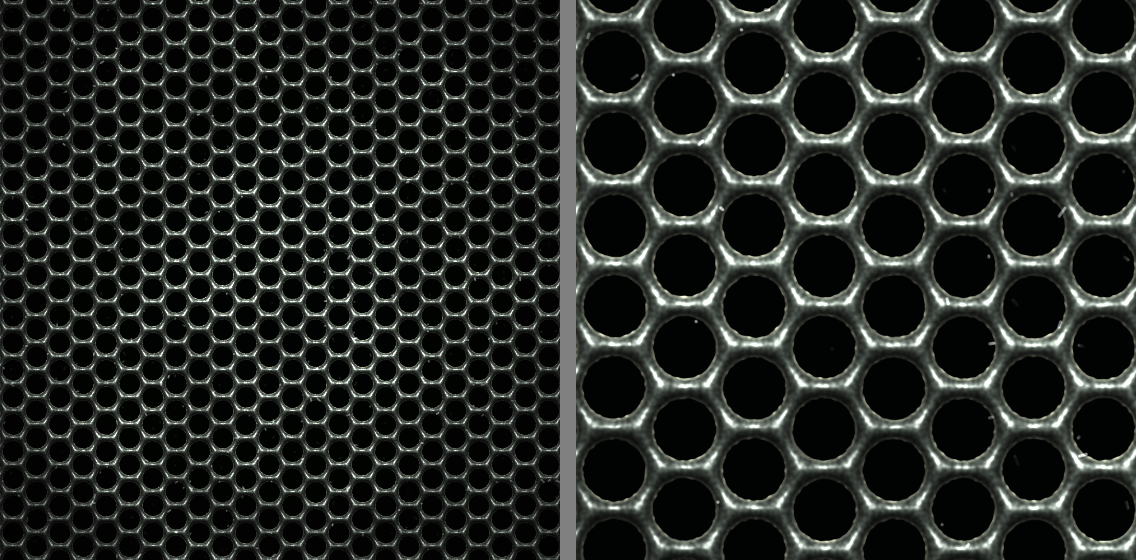
Left: the whole. Right: its middle third, enlarged.
Write a WebGL 1 fragment shader that draws this texture.

```glsl
precision highp float;
uniform vec2 u_resolution;

#define PITCH vec2(0.04158, 0.0484)
#define FIRST_HOLE vec2(0.0236, 0.0)
#define HOLE_RADIUS 0.0184
#define ROUNDING 165.0
#define TILT 1.75
#define VIGNETTE 2.0
#define SPECK_GRID 75.0
#define SPECK_SHARE 0.08
#define VOID_COLOR vec3(0.005, 0.012, 0.006)
#define METAL_COLOR vec3(0.90, 1.0, 0.91)
#define SHINE_COLOR vec3(0.98, 1.0, 0.99)
#define RIM_COLOR vec3(0.38, 0.37, 0.31)

vec2 hash2(vec2 p) {
  vec3 q = fract(p.xyx * vec3(0.1031, 0.1030, 0.0973));
  q += dot(q, q.yzx + 33.33);
  return fract((q.xx + q.yz) * q.zy);
}

float cornerSlope(vec2 cell, vec2 offset) {
  float angle = 6.2832 * hash2(cell).x;
  return dot(vec2(cos(angle), sin(angle)), offset);
}

float gradientNoise(vec2 p) {
  vec2 cell = floor(p);
  vec2 f = p - cell;
  vec2 blend = f * f * f * (f * (f * 6.0 - 15.0) + 10.0);
  vec2 x = vec2(1.0, 0.0);
  float low = mix(cornerSlope(cell, f), cornerSlope(cell + x, f - x), blend.x);
  float high = mix(cornerSlope(cell + x.yx, f - x.yx),
                   cornerSlope(cell + 1.0, f - 1.0), blend.x);
  return mix(low, high, blend.y);
}

// Returns the slope of the rounded metal in xy and distance to the nearest hole in z.
vec3 perforation(vec2 uv) {
  vec2 grid = (uv - FIRST_HOLE) / PITCH;
  vec2 slope = vec2(0.0);
  float total = 0.0;
  float nearest = 1.0;
  for (int i = -1; i <= 1; i++) {
    float column = floor(grid.x + 0.5) + float(i);
    float stagger = 0.5 * mod(column, 2.0);
    for (int j = -1; j <= 1; j++) {
      float row = floor(grid.y - stagger + 0.5) + float(j);
      vec2 center = vec2(column, row + stagger);
      center += 0.02 * (hash2(vec2(column, row) + 50.0) - 0.5);
      vec2 away = (grid - center) * PITCH;
      float dist = length(away);
      float weight = exp(-ROUNDING * (dist - HOLE_RADIUS));
      slope += weight * away / max(dist, 0.0001);
      total += weight;
      nearest = min(nearest, dist - HOLE_RADIUS);
    }
  }
  return vec3(slope / total, nearest);
}

// Sparse dust grains and short fibres, each turned at random.
float specks(vec2 uv, float pixel) {
  vec2 p = uv * SPECK_GRID;
  vec2 cell = floor(p);
  vec2 pick = hash2(cell + 200.0);
  vec2 shape = hash2(cell + 400.0);
  vec2 d = p - cell - 0.3 - 0.4 * shape;
  float angle = 6.2832 * pick.y;
  vec2 axis = vec2(cos(angle), sin(angle));
  float along = dot(d, axis);
  float reach = 0.22 * shape.x * shape.x;
  float dist = length(d - axis * clamp(along, -reach, reach));
  float soft = pixel * SPECK_GRID;
  float grain = 1.0 - smoothstep(0.03, 0.06 + soft, dist);
  return grain * step(pick.x, SPECK_SHARE) * (0.4 + 0.6 * shape.y);
}

void main() {
  float pixel = 1.0 / min(u_resolution.x, u_resolution.y);
  vec2 uv = gl_FragCoord.xy * pixel;
  vec2 fromCenter = gl_FragCoord.xy / u_resolution - 0.5;

  // Holes with slightly ragged edges
  vec3 surface = perforation(uv);
  float ragged = gradientNoise(uv * 260.0);
  float edge = surface.z + 0.0008 * ragged;
  float metalMask = smoothstep(-0.7 * pixel, 0.7 * pixel, edge);

  // Rounded metal lit from above
  float grain = gradientNoise(uv * 340.0 + 17.0);
  float patches = gradientNoise(uv * 7.0 + 3.0);
  vec3 normal = normalize(vec3(-surface.xy * TILT, 1.0));
  vec3 light = normalize(vec3(0.0, 0.37, 1.0));
  float facing = max(dot(normal, light), 0.0);
  float diffuse = 0.04 + 0.36 * pow(facing, 3.0);
  float shine = 0.72 * pow(facing, 30.0) * (1.0 + 0.8 * grain);
  vec3 metal = METAL_COLOR * diffuse * (1.0 + 0.55 * grain) + SHINE_COLOR * shine;

  // Worn pale rim, strongest on the lower lip of each hole
  float rim = 1.0 - smoothstep(0.0, 0.0018, abs(edge - 0.0007));
  float lowerLip = 1.0 - 0.8 * surface.y;
  metal += RIM_COLOR * rim * lowerLip * (0.35 + 1.2 * max(ragged, 0.0));

  vec3 color = mix(VOID_COLOR, metal * (1.0 + 0.4 * patches), metalMask);
  float dustZone = smoothstep(-0.006, -0.001, surface.z);
  color += SHINE_COLOR * 0.55 * specks(uv, pixel) * (0.15 + 0.85 * dustZone);
  color *= 1.13 * exp(-VIGNETTE * dot(fromCenter, fromCenter));
  gl_FragColor = vec4(color, 1.0);
}
```
